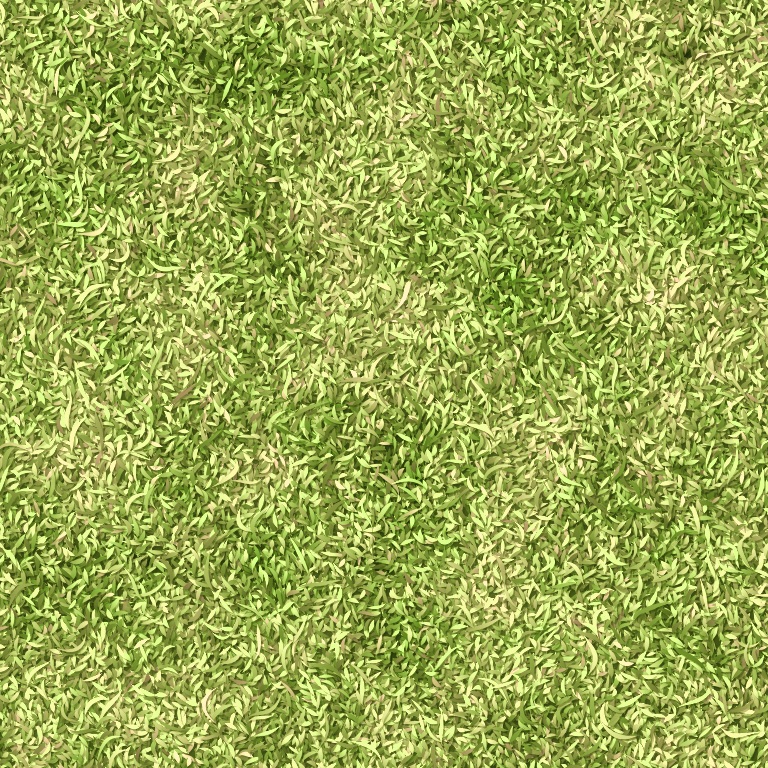
Give the GLSL for this texture, as a WebGL 2 fragment shader.

```glsl
#version 300 es
precision highp float;
// Sunlit mown lawn seen from above: short, tapered, slightly bent blades are
// scattered over jittered grids and stacked layer on layer, each with a soft
// shadow. Gradient noise steers their lean and the broad light and green patches.

uniform vec2 u_resolution;
out vec4 fragColor;

#define CELLS 60.0          // short-blade cells across the canvas
#define SHORT_LAYERS 10     // stacked layers of short blades
#define LONG_LAYERS 2       // sparse layers of long blades on top
#define LONG_SCALE 0.45     // grid scale of the long blades
#define LONG_SHARE 0.3      // share of long-blade cells in use
#define BLADE_WIDTH 0.15    // half width, in short cells
#define SHADOW 0.36         // shadow strength
#define TONE_LOW 0.40       // darkest blade tone
#define TONE_SPAN 0.98      // range of blade tones
#define PATCH_TONE 0.22     // brightness of broad patches
#define PATCH_HUE 0.9       // colour drift of broad patches
#define STRAW_SHARE 0.04    // share of dry blades

// Three independent random values in 0..1 per integer cell.
vec3 hash3(ivec3 cell) {
  uvec3 v = uvec3(cell) * 1664525u + 1013904223u;
  v.x += v.y * v.z; v.y += v.z * v.x; v.z += v.x * v.y;
  v ^= v >> 16u;
  v.x += v.y * v.z; v.y += v.z * v.x; v.z += v.x * v.y;
  return vec3(v >> 8u) / 16777216.0;
}

float cornerGradient(ivec2 corner, vec2 offset, int seed) {
  float a = 6.2832 * hash3(ivec3(corner, seed)).x;
  return dot(vec2(cos(a), sin(a)), offset);
}

float gradientNoise(vec2 p, int seed) {
  ivec2 i = ivec2(floor(p));
  vec2 f = fract(p);
  vec2 s = f * f * f * (f * (f * 6.0 - 15.0) + 10.0);
  float low = mix(cornerGradient(i, f, seed),
                  cornerGradient(i + ivec2(1, 0), f - vec2(1, 0), seed), s.x);
  float high = mix(cornerGradient(i + ivec2(0, 1), f - vec2(0, 1), seed),
                   cornerGradient(i + ivec2(1, 1), f - vec2(1, 1), seed), s.x);
  return mix(low, high, s.y);
}

float fbm(vec2 p, int seed) {
  float sum = 0.0, amplitude = 1.0;
  for (int k = 0; k < 3; k++) {
    sum += amplitude * gradientNoise(p, seed + k);
    p *= 2.1;
    amplitude *= 0.6;
  }
  return sum;
}

// Signed distance across a bent blade that tapers to both tips.
float bladeDistance(vec2 q, float halfLength, float halfWidth, float bend) {
  float u = q.x / halfLength;
  return abs(q.y + bend * (u * u - 0.4)) - halfWidth * (1.0 - u * u);
}

// Lays one grid of blades over surface = (tone, hue).
vec2 layBlades(vec2 surface, vec2 p, int layer, float lean) {
  bool isLong = layer >= SHORT_LAYERS;
  float scale = isLong ? LONG_SCALE : 1.0;
  vec2 g = p * CELLS * scale + float(layer) * vec2(0.37, 0.71);
  ivec2 home = ivec2(floor(g));
  float soft = scale * max(0.05, 0.6 * CELLS / u_resolution.y);
  float depth = mix(0.65, 1.0, min(float(layer) / float(SHORT_LAYERS - 1), 1.0));

  for (int y = -1; y <= 1; y++)
  for (int x = -1; x <= 1; x++) {
    ivec2 cell = home + ivec2(x, y);
    vec3 place = hash3(ivec3(cell, 100 + layer));
    vec3 look = hash3(ivec3(cell, 200 + layer));
    vec3 form = hash3(ivec3(cell, 300 + layer));
    if (isLong && form.z > LONG_SHARE) continue;

    float angle = 1.5708 + lean + (place.z - 0.5) * 2.6;
    vec2 axis = vec2(cos(angle), sin(angle));
    mat2 toBlade = mat2(axis.x, -axis.y, axis.y, axis.x);
    vec2 offset = g - vec2(cell) - place.xy;
    float halfLength = mix(0.30, 0.78, form.x);
    float halfWidth = BLADE_WIDTH * scale * mix(0.75, 1.25, look.z);
    float bend = (form.y - 0.5) * 0.3;

    // Shadow falls to the lower right.
    vec2 shadowOffset = offset - vec2(0.12, -0.13) * scale;
    float shade = bladeDistance(toBlade * shadowOffset, halfLength, halfWidth, bend);
    surface.x *= 1.0 - SHADOW * (1.0 - smoothstep(-soft, 1.6 * soft, shade));

    // Blade body, lighter towards its tip.
    vec2 q = toBlade * offset;
    float body = bladeDistance(q, halfLength, halfWidth, bend);
    float cover = 1.0 - smoothstep(-soft, soft, body);
    float tone = (TONE_LOW + TONE_SPAN * look.x) * depth;
    tone *= 1.0 + 0.16 * clamp(q.x / halfLength, -1.0, 1.0);
    float hue = look.y < STRAW_SHARE ? 1.7 : (look.y - 0.54) * 1.5;
    surface = mix(surface, vec2(tone, hue), cover);
  }
  return surface;
}

// Dark olive through leaf green to pale yellow; hue goes from green to straw.
vec3 grassColor(float tone, float hue) {
  float t = clamp(tone, -0.15, 1.1);
  vec3 ramp = vec3(0.20, 0.26, 0.06)
            + t * (vec3(0.58, 0.62, 0.18) + t * vec3(0.08, 0.04, 0.30));
  return ramp + hue * vec3(0.07, -0.015, 0.065) * smoothstep(-0.1, 0.6, t);
}

void main() {
  vec2 p = gl_FragCoord.xy / u_resolution.y;
  float lean = 1.8 * gradientNoise(p * 11.0, 1);
  vec2 surface = vec2(0.14, 0.0);
  for (int layer = 0; layer < SHORT_LAYERS + LONG_LAYERS; layer++)
    surface = layBlades(surface, p, layer, lean);

  // Broad patches and a few thin, shaded hollows.
  float patchNoise = fbm(p * 5.0, 10);
  float hollow = smoothstep(0.35, 0.65, gradientNoise(p * vec2(13.0, 20.0), 20));
  surface.x += PATCH_TONE * patchNoise - 0.25 * hollow;
  surface.y += PATCH_HUE * (patchNoise + 0.6 * fbm(p * 9.0, 30));
  fragColor = vec4(clamp(grassColor(surface.x, surface.y), 0.0, 1.0), 1.0);
}
```
